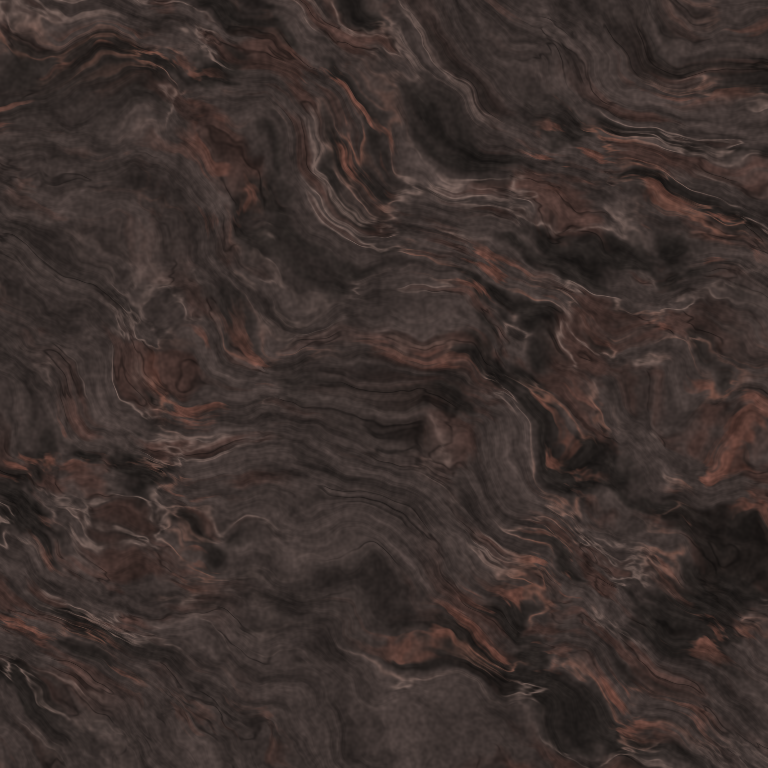
A three.js fragment shader for this texture:

```glsl
// Dark brown polished marble with flowing streaks, black pockets and rusty veins.
varying vec2 vUv;

vec2 gradientAt(vec2 cell) {
  vec3 h = fract(cell.xyx * vec3(0.1031, 0.1030, 0.0973));
  h += dot(h, h.yzx + 33.33);
  float angle = 6.2832 * fract((h.x + h.y) * h.z);
  return vec2(cos(angle), sin(angle));
}

// Gradient noise, about -0.7 to 0.7
float noise(vec2 p) {
  vec2 i = floor(p), f = fract(p);
  vec2 u = f * f * f * (f * (f * 6.0 - 15.0) + 10.0);
  vec2 e = vec2(1.0, 0.0);
  float a = dot(gradientAt(i), f);
  float b = dot(gradientAt(i + e.xy), f - e.xy);
  float c = dot(gradientAt(i + e.yx), f - e.yx);
  float d = dot(gradientAt(i + e.xx), f - e.xx);
  return mix(mix(a, b, u.x), mix(c, d, u.x), u.y);
}

float fbm(vec2 p) {
  float sum = 0.0, amp = 1.0;
  for (int i = 0; i < 4; i++) {
    sum += amp * noise(p);
    p = p * 2.03 + vec2(17.3, 9.1);
    amp *= 0.55;
  }
  return sum;
}

// Coordinates along and across the bent, folded layers
vec2 flow(vec2 p) {
  vec2 q = vec2(dot(p, vec2(0.89, -0.45)), dot(p, vec2(0.45, 0.89)));
  q += 0.13 * vec2(noise(p * 2.6 + 3.7), noise(p * 2.6 + 21.2));
  q += 0.055 * vec2(noise(p * 7.5 + 11.4), noise(p * 7.5 + 45.8));
  q += 0.016 * vec2(noise(p * 19.0 + 5.3), noise(p * 19.0 + 27.9));
  q.y += 0.005 * noise(p * 48.0 + 33.1);
  return q;
}

// Soft line where a field passes a level
float contour(float field, float level, float width) {
  float d = (field - level) / width;
  return exp(-d * d);
}

void main() {
  vec2 q = flow(vUv);

  // Layer fields
  float body = fbm(q * vec2(6.0, 20.0) + 8.0);
  float streak = fbm(q * vec2(18.0, 62.0) + 31.0);
  float hollow = fbm(q * vec2(4.8, 12.0) + 57.0);
  float fold = fbm(q * vec2(6.0, 19.0) + 83.0);
  float busy = smoothstep(-0.3, 0.12, noise(vUv * 2.6 + 14.6));
  float grain = noise(vUv * 95.0) + 0.9 * noise(vUv * 170.0 + 7.7);

  // Grey brown ground
  vec3 color = vec3(0.235, 0.198, 0.187);
  color *= 1.0 + 0.32 * body + 0.36 * streak;
  color = mix(color, color * vec3(1.1, 0.96, 0.92), smoothstep(0.0, 0.4, fold) * busy);

  // Black pockets and thin dark seams
  float pocket = smoothstep(0.06, 0.34, hollow + 0.15 * streak) * mix(0.25, 1.0, busy);
  color = mix(color, vec3(0.118, 0.103, 0.096) * (1.0 + 0.6 * streak), 0.85 * pocket);
  color *= 1.0 - 0.3 * contour(body, 0.12, 0.06) * smoothstep(-0.1, 0.3, fold);

  // Rusty lenses and streaks
  float rustZone = smoothstep(-0.08, 0.25, noise(q * vec2(5.0, 9.0) + 62.0));
  float rust = smoothstep(0.14, 0.5, fbm(q * vec2(11.0, 36.0) + 71.0));
  rust *= rustZone * mix(0.3, 1.0, busy);
  color = mix(color, vec3(0.40, 0.255, 0.215) * (1.0 + 0.5 * streak), 0.75 * rust);

  // Pale veins along pocket rims and folds
  float rim = contour(hollow, 0.03, 0.06) * smoothstep(-0.05, 0.25, noise(q * vec2(6.0, 13.0) + 38.0));
  float thread = contour(fold, 0.05, 0.07) * smoothstep(0.0, 0.28, noise(q * vec2(6.0, 12.0) + 96.0));
  float vein = max(rim, thread) * mix(0.25, 1.0, busy);
  vein *= clamp(0.75 + 1.1 * streak, 0.15, 1.0);
  vec3 veinColor = mix(vec3(0.47, 0.39, 0.36), vec3(0.46, 0.31, 0.26), rustZone);
  color = mix(color, veinColor, 0.8 * vein);

  // Fine mineral grain
  color *= 1.0 + 0.17 * grain;
  gl_FragColor = vec4(color, 1.0);
}
```
